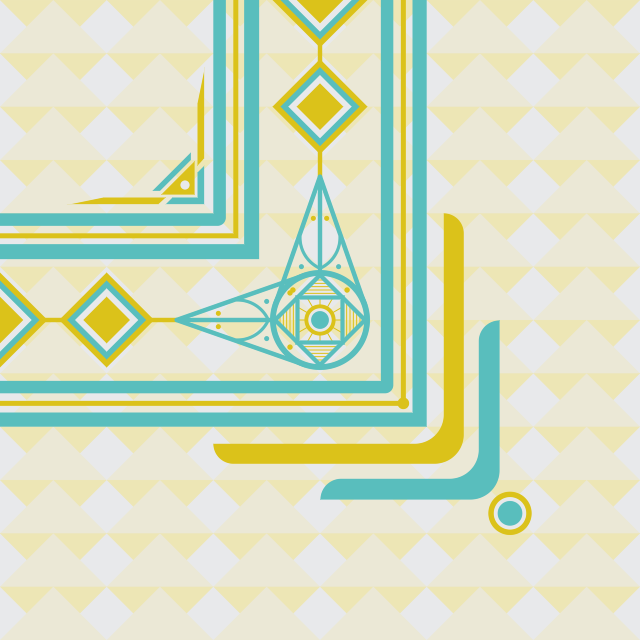
Reproduce this background procedurally as a three.js fragment shader.

```glsl
// Geometric corner frame in teal and gold over a pale tiling of triangles and diamonds.
// Layers of signed distances are painted in order; the frame is mirrored on its diagonal.
// The canvas spans 768 design units, with y measured downward from the top edge.

#define UNITS 768.0
#define TILE 64.0
#define SOFT 0.75
#define HUB 384.0
#define KITE_TIP 212.0
#define RAYS 12.0
#define GREY vec3(0.91, 0.915, 0.92)
#define CREAM vec3(0.92, 0.91, 0.84)
#define STRAW vec3(0.93, 0.90, 0.71)
#define TEAL vec3(0.35, 0.745, 0.74)
#define GOLD vec3(0.86, 0.76, 0.10)

varying vec2 vUv;

void paint(inout vec3 color, vec3 ink, float dist) {
  color = mix(color, ink, smoothstep(SOFT, -SOFT, dist));
}

float segment(vec2 p, vec2 a, vec2 b) {
  vec2 ab = b - a;
  return length(p - a - ab * clamp(dot(p - a, ab) / dot(ab, ab), 0.0, 1.0));
}

// Quadrant reaching to 'edge' on both axes, with a rounded corner.
float quadrant(vec2 p, float edge, float radius) {
  vec2 q = p - edge + radius;
  return length(max(q, 0.0)) + min(max(q.x, q.y), 0.0) - radius;
}

float band(vec2 p, float inner, float outer, float radius) {
  return max(quadrant(p, outer, radius), inner - max(p.x, p.y));
}

// Rounded bracket whose ends are quarter circles about 'pivot'.
float bracket(vec2 p, float inner, float outer, float start, float pivot) {
  float far = max(p.x, p.y), near = min(p.x, p.y);
  float width = outer - inner;
  float body = max(quadrant(p, outer, 35.0), -quadrant(p, inner, 35.0));
  float cap = -width;
  if (near < start + width) cap = length(vec2(far - pivot, near - start - width)) - width;
  return max(body, cap);
}

vec3 tiling(vec2 p) {
  vec3 color = CREAM;
  float row = mod(p.y, TILE) - 0.5 * TILE;
  float column = abs(mod(p.x + TILE, 2.0 * TILE) - TILE);
  paint(color, GREY, (column + abs(row) - 0.5 * TILE) * 0.707);
  float drop = mod(p.y + 16.0, TILE) - 16.0;
  float side = abs(mod(p.x, TILE) - 0.5 * TILE);
  paint(color, STRAW, max((side + drop - 0.5 * TILE) * 0.707, -drop));
  return color;
}

// Chain of nested diamonds; arm.x is the offset from the axis.
void paintChain(inout vec3 color, vec2 arm) {
  paint(color, GOLD, max(arm.x - 2.7, arm.y - KITE_TIP));
  for (int i = 0; i < 2; i++) {
    float d = arm.x + abs(arm.y - 128.0 * float(i));
    paint(color, GOLD, (d - 57.0) * 0.707);
    paint(color, TEAL, (d - 47.5) * 0.707);
    paint(color, GREY, (d - 38.0) * 0.707);
    paint(color, GOLD, (d - 28.0) * 0.707);
  }
}

// Pointed kite with a petal, a spine and small dots.
void paintKite(inout vec3 color, vec2 arm) {
  float lines = segment(arm, vec2(0.0, KITE_TIP), vec2(54.0, 366.0)) - 2.7;
  lines = min(lines, segment(arm, vec2(0.0, KITE_TIP), vec2(0.0, 324.0)) - 2.7);
  float petal = abs(length(arm - vec2(-16.5, 285.0)) - 40.5) - 1.9;
  lines = min(lines, max(petal, 268.0 - arm.y));
  paint(color, TEAL, min(lines, length(arm - vec2(22.3, 320.0)) - 3.0));
  paint(color, GOLD, length(arm - vec2(8.0, 262.0)) - 3.0);
  paint(color, GOLD, length(arm - vec2(32.5, 348.0)) - 3.2);
}

void paintRosette(inout vec3 color, vec2 p) {
  vec2 c = abs(p);
  float r = length(p), square = max(c.x, c.y), diamond = c.x + c.y;
  float stripes = abs(mod(square + 2.0, 4.0) - 2.0) - 0.6;
  paint(color, GOLD, max(stripes, max(30.0 - square, (diamond - 54.0) * 0.707)));
  float sector = 6.28319 / RAYS;
  float turn = mod(atan(p.y, p.x) + 0.5 * sector, sector) - 0.5 * sector;
  paint(color, GOLD, max(r * abs(sin(turn)) - 0.6, square - 27.0));
  paint(color, TEAL, abs(square - 27.0) - 2.5);
  paint(color, TEAL, abs(diamond - 54.0) * 0.707 - 2.6);
  paint(color, TEAL, abs(r - 56.5) - 3.5);
}

void paintTarget(inout vec3 color, float r, float size) {
  paint(color, GOLD, r - size);
  paint(color, GREY, r - size * 0.75);
  paint(color, TEAL, r - size * 0.57);
}

// Small triangle, stripe and tapered slivers inside the frame corner.
void paintInnerCorner(inout vec3 color, vec2 p) {
  float far = max(p.x, p.y), near = min(p.x, p.y), sum = far + near, back = 245.0 - far;
  float strip = abs(far - 241.0) - 4.0;
  float taper = (85.0 + back * 4.9 - near) * 0.2;
  paint(color, GOLD, max(strip, max(taper, (near - 190.0 - back * 1.1) * 0.67)));
  paint(color, TEAL, max(strip, (444.0 - sum) * 0.707));
  paint(color, TEAL, max(abs(sum - 416.5) * 0.707 - 3.2, far - 229.0));
  paint(color, GOLD, max((427.0 - sum) * 0.707, far - 233.5));
  paint(color, GREY, length(p - 222.0) - 5.5);
}

void main() {
  vec2 p = vec2(vUv.x, 1.0 - vUv.y) * UNITS;
  vec3 color = tiling(p);

  // Frame bands and their thin gold lines
  paint(color, TEAL, min(band(p, 256.0, 271.0, 10.0), band(p, 293.0, 311.0, 0.0)));
  paint(color, TEAL, min(band(p, 457.0, 472.0, 10.0), band(p, 495.0, 512.0, 0.0)));
  paint(color, GOLD, min(band(p, 280.0, 286.0, 0.0), band(p, 481.0, 487.0, 0.0)));
  paint(color, GOLD, length(p - 484.0) - 7.0);

  // Ornaments along the two arms
  vec2 upArm = vec2(abs(p.x - HUB), p.y), leftArm = vec2(abs(p.y - HUB), p.x);
  paintChain(color, upArm);
  paintChain(color, leftArm);
  paintKite(color, upArm);
  paintKite(color, leftArm);
  paintRosette(color, p - HUB);
  paintTarget(color, length(p - HUB), 18.7);

  // Corner pieces
  paintInnerCorner(color, p);
  paint(color, GOLD, bracket(p, 532.5, 556.5, 256.0, 532.5));
  paint(color, TEAL, bracket(p, 574.5, 599.5, 384.5, 599.5));
  paintTarget(color, length(p - vec2(612.0, 616.0)), 26.0);

  gl_FragColor = vec4(color, 1.0);
}
```
